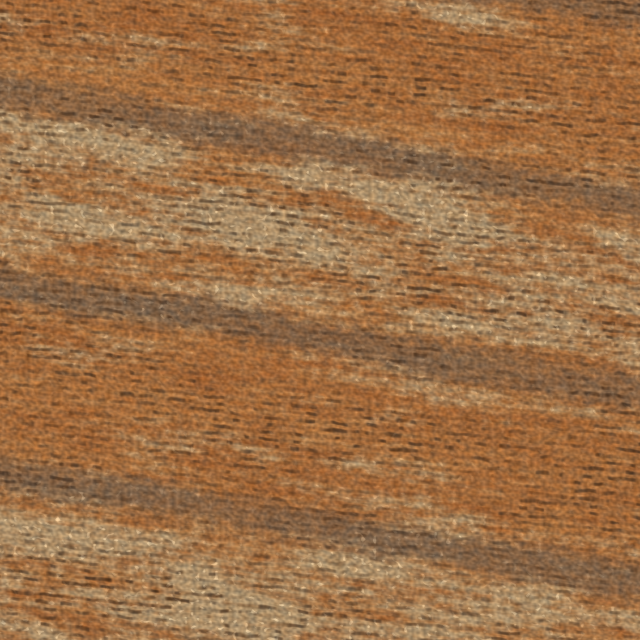
Write a three.js fragment shader that draws this texture.

```glsl
// Dry ploughed soil from above: rust and ochre earth with slanting grey ruts,
// pale straw patches and fine rows of broken dark dashes. Sheared coordinates
// give the two directions; gradient noise breaks everything up.

#define ROW_SLOPE 0.095
#define ROW_COUNT 86.0
#define DASH_DENSITY 52.0
#define DASH_STRENGTH 0.72
#define RUT_SLOPE 0.176
#define RUT_PERIOD 0.297
#define RUT_OFFSET 0.143
#define STRAW_OFFSET 0.28
#define STRAW_AMOUNT 0.85
#define GRAIN_STRENGTH 0.17

varying vec2 vUv;

const float TAU = 6.2832;
const vec3 RUST = vec3(0.60, 0.36, 0.19);
const vec3 OCHRE = vec3(0.68, 0.465, 0.27);
const vec3 STRAW = vec3(0.70, 0.605, 0.46);
const vec3 RUT_GREY = vec3(0.49, 0.385, 0.29);
const vec3 SHADOW = vec3(0.25, 0.17, 0.11);

float hash(vec2 p) {
  vec3 q = fract(vec3(p.xyx) * vec3(0.1031, 0.1030, 0.0973));
  q += dot(q, q.yzx + 33.33);
  return fract((q.x + q.y) * q.z);
}

vec2 gradient(vec2 cell) {
  float angle = TAU * hash(cell);
  return vec2(cos(angle), sin(angle));
}

// Gradient noise, roughly -0.7 to 0.7
float noise(vec2 p) {
  vec2 i = floor(p);
  vec2 f = p - i;
  vec2 u = f * f * f * (f * (f * 6.0 - 15.0) + 10.0);
  vec2 e = vec2(1.0, 0.0);
  float low = mix(dot(gradient(i), f), dot(gradient(i + e), f - e), u.x);
  float high = mix(dot(gradient(i + e.yx), f - e.yx),
                   dot(gradient(i + 1.0), f - 1.0), u.x);
  return mix(low, high, u.y);
}

float fbm(vec2 p) {
  float sum = 0.0;
  float weight = 1.0;
  for (int octave = 0; octave < 4; octave++) {
    sum += weight * noise(p);
    p = p * 2.03 + 17.7;
    weight *= 0.55;
  }
  return sum;
}

// Broken dark lines, one per crop row
float rowDashes(vec2 p) {
  float row = p.y * ROW_COUNT + 0.5 * noise(p * vec2(4.0, 9.0))
            + 0.3 * noise(p * vec2(45.0, 60.0));
  float id = floor(row);
  float stripe = 1.0 - smoothstep(0.06, 0.38, abs(row - id - 0.5));
  float along = p.x * DASH_DENSITY + 40.0 * hash(vec2(id + 50.0, 3.0));
  float dash = noise(vec2(along, id + 60.5))
             + 0.5 * noise(vec2(along * 2.1, id + 160.5));
  return stripe * (0.22 + 0.78 * smoothstep(-0.05, 0.4, dash));
}

void main() {
  vec2 p = vec2(vUv.x, 1.0 - vUv.y);
  vec2 rows = p - vec2(0.0, ROW_SLOPE * p.x);
  vec2 ruts = p - vec2(0.0, RUT_SLOPE * p.x);

  // Noise layers from wide patches down to grains
  float patches = fbm(ruts * vec2(4.0, 15.0) + 31.0);
  float streaks = fbm(rows * vec2(11.0, 60.0) + 73.0);
  float clumps = noise(rows * vec2(60.0, 85.0) + 11.0);
  float grain = noise(rows * vec2(150.0, 185.0) + 5.0);
  float tint = noise(rows * vec2(80.0, 95.0) + 211.0);

  // Regular ruts with ragged edges and a pale fringe
  float across = ruts.y + 0.010 * noise(p * vec2(5.0, 12.0) + 9.0);
  float cycle = (across - RUT_OFFSET) / RUT_PERIOD;
  float rutDistance = abs(fract(cycle + 0.5) - 0.5) * RUT_PERIOD;
  float ragged = rutDistance + 0.012 * (streaks + clumps);
  float rut = 1.0 - smoothstep(0.010, 0.040, ragged);
  rut *= 0.85 + 0.4 * patches;
  float fringeOffset = (rutDistance - 0.052) / 0.022;
  float fringe = exp(-fringeOffset * fringeOffset);

  // Straw gathers in every second strip between ruts
  float strip = 0.5 + 0.5 * cos(0.5 * TAU * (across - STRAW_OFFSET) / RUT_PERIOD);
  float straw = 0.62 * strip * strip + 0.24 * fringe + 0.75 * patches
              + 0.35 * streaks + 0.3 * clumps;
  straw = STRAW_AMOUNT * smoothstep(0.05, 0.95, straw);

  // Soil layers
  float warmth = 0.55 + 0.5 * streaks + 0.2 * fringe
               + 0.45 * noise(ruts * vec2(3.0, 11.0) + 91.0);
  vec3 color = mix(RUST, OCHRE, clamp(warmth, 0.0, 1.0));
  color = mix(color, STRAW, straw);
  color = mix(color, RUT_GREY, clamp(0.88 * rut, 0.0, 1.0));

  // Dashes fade in and out over the field
  float presence = 0.72 + 0.65 * noise(ruts * vec2(3.5, 13.0) + 47.0) - 0.28 * fringe;
  float dashes = rowDashes(rows) * clamp(presence, 0.15, 1.0);
  color = mix(color, SHADOW, DASH_STRENGTH * dashes);

  // Grains, tint variation and bright straw flecks
  color *= 1.0 + GRAIN_STRENGTH * (1.6 * grain + 0.9 * clumps);
  color += tint * vec3(0.035, -0.010, -0.045);
  float fleck = smoothstep(0.22, 0.5, noise(rows * vec2(105.0, 130.0) + 301.0));
  color += fleck * (0.04 + 0.14 * straw) * vec3(1.0, 0.97, 0.85);
  gl_FragColor = vec4(clamp(color, 0.0, 1.0), 1.0);
}
```
